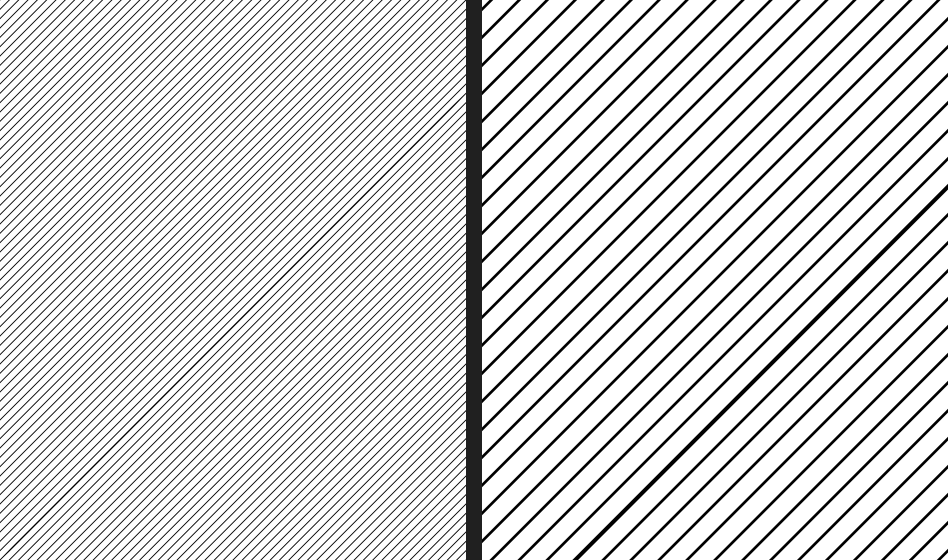
Left: the whole. Right: its middle third, enlarged.
Reproduce this pattern procedurally as a Shadertoy shader.

```glsl
const vec2 REPEATS = vec2(50.0, 60.0);  // lines crossing the width and the height
const float LINE_SHARE = 0.137;         // line width as a share of one repeat
const float HEAVY_GAIN = 0.5;           // extra width of the heavy diagonal
const float HEAVY_FADE = 0.03;          // taper of that extra width at the borders
const vec3 PAPER = vec3(1.0);
const vec3 INK = vec3(0.0);

// Integral of the footprint of a square pixel seen along its diagonal
float footprintIntegral(float t) {
    t = clamp(t, -1.0, 1.0);
    return 0.5 + t - 0.5 * t * abs(t);
}

// Part of a pixel covered by a diagonal band, lengths in pixel widths
float bandCoverage(float offset, float halfWidth) {
    return footprintIntegral(offset + halfWidth) - footprintIntegral(offset - halfWidth);
}

void mainImage(out vec4 fragColor, in vec2 fragCoord) {
    vec2 uv = fragCoord / iResolution.xy;

    // Rising diagonals: whole phases fall on line centres and wrap at the borders
    float phase = REPEATS.x * uv.x - REPEATS.y * uv.y;
    float lineIndex = round(phase);
    float offset = phase - lineIndex;

    // The line through the lower left corner is heavier, tapered so it tiles
    float taper = smoothstep(0.0, HEAVY_FADE, min(uv.x, 1.0 - uv.x));
    float heavy = lineIndex == 0.0 ? HEAVY_GAIN * taper : 0.0;
    float halfWidth = 0.5 * LINE_SHARE * (1.0 + heavy);

    // Antialiased ink on paper
    vec2 phaseStep = REPEATS / iResolution.xy;
    float pixelSize = 0.5 * (phaseStep.x + phaseStep.y);
    float ink = bandCoverage(offset / pixelSize, halfWidth / pixelSize);
    fragColor = vec4(mix(PAPER, INK, ink), 1.0);
}
```
